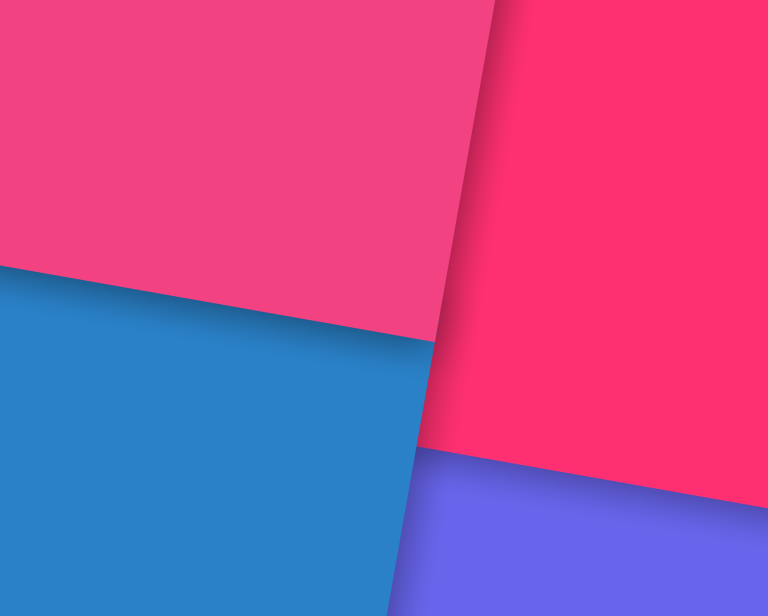
A Shadertoy shader for this background:

```glsl
// Draws four tilted, overlapping paper panels in pink, red, blue and violet with soft shadows.

const vec3 PINK   = vec3(0.953, 0.259, 0.510);
const vec3 RED    = vec3(1.000, 0.188, 0.443);
const vec3 BLUE   = vec3(0.165, 0.506, 0.784);
const vec3 VIOLET = vec3(0.408, 0.396, 0.925);

const float TILT = radians(10.0);
const vec2 CORNER = vec2(0.706, 0.4446); // where the two main edges meet
const float SHADOW_REACH = 0.075;

// Express a point in the tilted frame of the panels
vec2 toPanelFrame(vec2 p, vec2 origin, float angle) {
    float c = cos(angle), s = sin(angle);
    p -= origin;
    return vec2(c * p.x - s * p.y, s * p.x + c * p.y);
}

// Coverage of a corner region; inside holds the signed depth past each edge
float cornerMask(vec2 inside, float softness) {
    vec2 m = smoothstep(-softness, softness, inside);
    return m.x * m.y;
}

// Darken what lies below, then lay the panel over it
vec3 layPanel(vec3 below, vec3 color, vec2 inside, float shadow, float pixel) {
    below *= 1.0 - shadow * cornerMask(inside, SHADOW_REACH);
    return mix(below, color, cornerMask(inside, 0.7 * pixel));
}

void mainImage(out vec4 fragColor, in vec2 fragCoord) {
    float pixel = 1.0 / iResolution.y;
    vec2 p = toPanelFrame(fragCoord * pixel, CORNER, TILT);

    // Stack from bottom to top; hidden edges tuck under the next panel
    vec3 color = VIOLET;
    color = layPanel(color, RED, vec2(p.x + 0.03, p.y + 0.1718), 0.46, pixel);
    color = layPanel(color, BLUE, vec2(-p.x, 0.04 - p.y), 0.46, pixel);
    color = layPanel(color, PINK, vec2(-p.x, p.y), 0.54, pixel);

    fragColor = vec4(color, 1.0);
}
```
